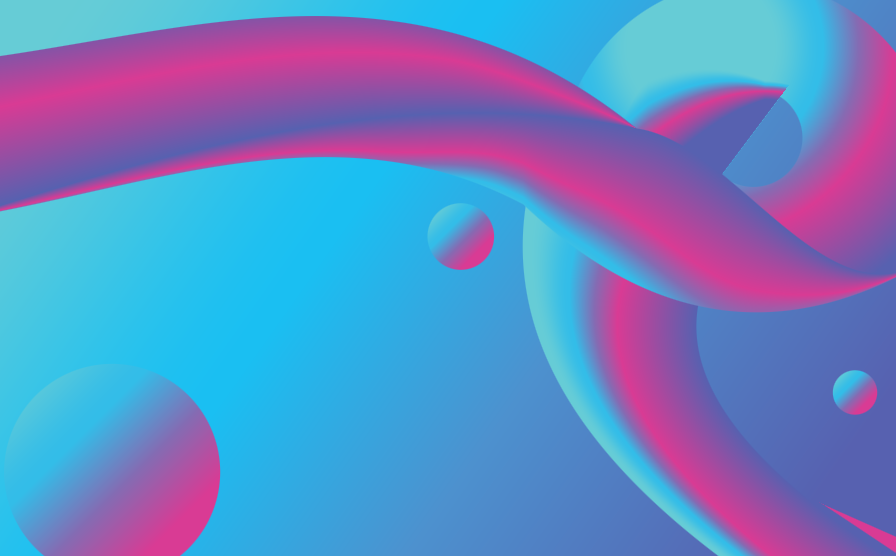
Write a Shadertoy shader that draws this background.

```glsl
const float CANVAS_HEIGHT = 4.76;

const vec3 TEAL   = vec3(0.40, 0.80, 0.84);
const vec3 CYAN   = vec3(0.20, 0.74, 0.91);
const vec3 SKY    = vec3(0.10, 0.75, 0.95);
const vec3 BLUE   = vec3(0.30, 0.57, 0.81);
const vec3 PURPLE = vec3(0.52, 0.42, 0.70);
const vec3 PINK   = vec3(0.85, 0.23, 0.58);
const vec3 INDIGO = vec3(0.34, 0.38, 0.69);

// Antialiased coverage of a signed field, negative inside
float fill(float d) {
    return clamp(0.5 - d / max(fwidth(d), 1e-5), 0.0, 1.0);
}

// Cubic through four values evenly spaced between start and end
float cubic(float x, float start, float end, vec4 v) {
    float s = 3.0 * (x - start) / (end - start);
    float a = s - 1.0, b = s - 2.0, c = s - 3.0;
    return dot(v, vec4(-a * b * c / 6.0, s * b * c / 2.0,
                       -s * a * c / 2.0, s * a * b / 6.0));
}

// Shared tube palette: teal, cyan, purple, pink at 0.6, indigo
vec3 ramp(float u) {
    vec3 col = mix(TEAL, CYAN, smoothstep(0.08, 0.30, u));
    col = mix(col, PURPLE, clamp((u - 0.30) / 0.15, 0.0, 1.0));
    col = mix(col, PINK, clamp((u - 0.45) / 0.15, 0.0, 1.0));
    return mix(col, INDIGO, clamp((u - 0.60) / 0.40, 0.0, 1.0));
}

// Palette position across a band whose pink crest lies at peak
float profile(float f, float peak, float first, float last) {
    f = clamp(f, 0.0, 1.0);
    return f < peak ? mix(first, 0.6, f / peak)
                    : mix(0.6, last, (f - peak) / (1.0 - peak));
}

float fraction(float x, float lo, float hi) {
    return (x - lo) / max(hi - lo, 0.001);
}

vec3 background(vec2 p) {
    float t = dot(p, vec2(0.817, 0.577));
    vec3 col = mix(TEAL, SKY, smoothstep(0.4, 3.55, t));
    col = mix(col, BLUE, clamp((t - 3.51) / 2.06, 0.0, 1.0));
    return mix(col, INDIGO, clamp((t - 5.57) / 2.6, 0.0, 1.0));
}

vec3 addBall(vec3 col, vec2 p, vec2 center, float radius, float contrast) {
    vec2 q = (p - center) / radius;
    float u = 0.41 + contrast * dot(q, vec2(0.707));
    return mix(col, ramp(min(u, 0.6)), fill(length(q) - 1.0));
}

// Loop colour: a radial sweep joined with the tail seen through the hole
vec3 loopColor(vec2 p, float holeSide) {
    float sweep = 0.3 + 0.5 * (length(p - vec2(6.0, 0.4)) - 1.05);
    float bend = 6.55 - p.x;
    float crest = 0.78 + 0.4 * bend * bend;
    float width = 0.08 + 0.35 * clamp(bend, 0.0, 1.0);
    float tail = 0.6 + 0.45 * (p.y - crest) / width;
    return ramp(holeSide > 0.0 ? max(sweep, tail) : sweep);
}

void mainImage(out vec4 fragColor, in vec2 fragCoord) {
    // Canvas units, with y measured down from the top
    vec2 p = vec2(fragCoord.x, iResolution.y - fragCoord.y)
           * CANVAS_HEIGHT / iResolution.y;

    // Edges of the two front ribbons
    float top = cubic(p.x, 0.0, 5.45, vec4(0.48, 0.195, 0.225, 1.10));
    float fold = p.x < 5.45
        ? cubic(p.x, 0.0, 5.45, vec4(1.76, 1.25, 0.98, 1.10))
        : cubic(p.x, 5.45, 7.68, vec4(1.10, 1.50, 2.11, 2.33));
    float base = p.x < 4.48
        ? cubic(p.x, 0.0, 4.48, vec4(1.81, 1.49, 1.35, 1.75))
        : cubic(p.x, 4.48, 7.68, vec4(1.75, 2.48, 2.67, 2.37));
    float middle = 0.5 * (fold + base);

    vec3 col = background(p);
    col = addBall(col, p, vec2(0.96, 4.04), 0.925, 0.25);
    col = addBall(col, p, vec2(3.945, 2.025), 0.285, 0.28);
    col = addBall(col, p, vec2(7.32, 3.36), 0.19, 0.28);

    // Lower tube
    float left = cubic(p.y, 1.6, 4.76, vec4(4.53, 4.54, 5.06, 6.15));
    float right = cubic(p.y, 2.6, 4.76, vec4(5.98, 6.09, 6.65, 7.60));
    float tubePeak = clamp(0.52 - 0.1 * (p.y - 2.7), 0.25, 0.6);
    float tubeU = profile(fraction(p.x, left, right), tubePeak, 0.05, 1.0);
    float tube = max(max(left - p.x, p.x - right), middle - p.y);
    col = mix(col, ramp(tubeU), fill(tube));

    // Corner sliver
    vec2 q = p - vec2(7.05, 4.32);
    col = mix(col, PINK, fill(max(0.444 * q.x - q.y, q.y - 0.667 * q.x)));

    // Loop with its hole
    float holeSide = 5.84 - dot(p, vec2(0.8, 0.6));
    float hole = max(length(p - vec2(6.45, 1.18)) - 0.42, holeSide);
    float loopShape = max(length(p - vec2(6.40, 1.44)) - 1.61, p.y - middle);
    col = mix(col, loopColor(p, holeSide), fill(max(loopShape, -hole)));

    // Upper ribbon, tucked slightly under the fold
    float upperPeak = 0.34 + 0.15 * smoothstep(3.8, 5.2, p.x);
    float upperU = profile(fraction(p.y, top, fold), upperPeak, 0.86, 1.0);
    col = mix(col, ramp(upperU), fill(max(top - p.y, p.y - fold - 0.02)));

    // Twisting underside, measured from its lower edge
    float glow = smoothstep(3.2, 4.3, p.x) * (1.0 - smoothstep(5.0, 6.5, p.x));
    float lowerPeak = mix(0.2, 0.46, glow);
    float lowerF = 1.0 - fraction(p.y, fold, base);
    float lowerU = profile(lowerF, lowerPeak, mix(0.48, 0.24, glow), 1.0);
    col = mix(col, ramp(lowerU), fill(max(fold - p.y, p.y - base)));

    fragColor = vec4(col, 1.0);
}
```
